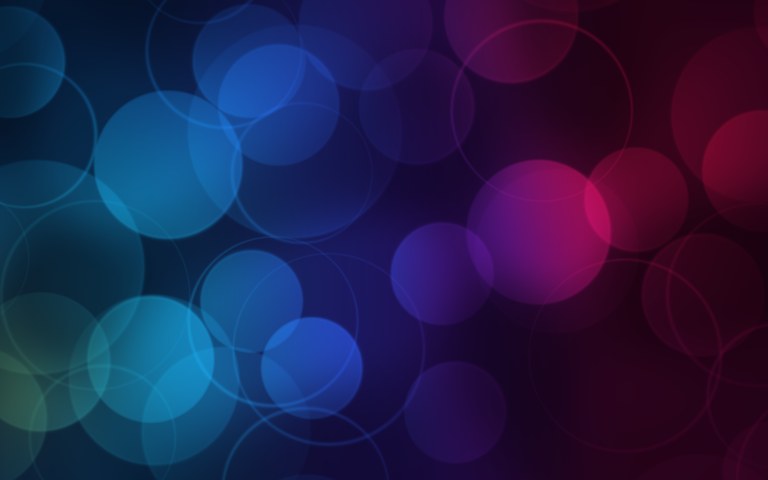
Write a Shadertoy shader that draws this background.

```glsl
// Overlapping translucent bokeh discs and thin rings over a dark gradient.
// Discs come from jittered cellular grids; a tint field running from teal to
// red colours their light, and layered sines cast soft shadows across them.

vec4 hash4(vec2 cellId) {
    vec4 h = fract(cellId.xyxy * vec4(0.1031, 0.1030, 0.0973, 0.1099));
    h += dot(h, h.wzxy + 33.33);
    return fract((h.xxyz + h.yzzw) * h.zywx);
}

// Soft round falloff: 1 at the centre, fading over size
float glow(vec2 p, vec2 centre, vec2 size) {
    vec2 q = (p - centre) / size;
    return exp(-dot(q, q));
}

// Smooth drifting shadows, 0 to 1
float clouds(vec2 p) {
    float s = sin(5.1 * p.x - 7.3 * p.y + 1.2 * sin(4.3 * p.y + 1.0));
    s += 0.7 * sin(9.2 * p.x + 6.1 * p.y + 1.5 * sin(5.7 * p.x));
    return smoothstep(-1.3, 1.2, s);
}

// Bright hue of the light at a place
vec3 tintAt(vec2 p) {
    float x = p.x + 0.08 * (p.y - 0.5);
    vec3 tint = mix(vec3(0.05, 0.60, 0.72), vec3(0.10, 0.38, 0.82), smoothstep(0.38, 0.75, x));
    tint = mix(tint, vec3(0.42, 0.12, 0.66), smoothstep(0.72, 0.98, x));
    tint = mix(tint, vec3(0.78, 0.07, 0.48), smoothstep(0.98, 1.25, x));
    tint = mix(tint, vec3(0.72, 0.05, 0.20), smoothstep(1.5, 2.1, p.x + p.y));
    tint = mix(tint, vec3(0.08, 0.40, 0.78), glow(p, vec2(0.45, 1.0), vec2(0.35, 0.3)));
    return mix(tint, vec3(0.32, 0.52, 0.24), glow(p, vec2(0.0, 0.18), vec2(0.2, 0.28)));
}

// Unlit backdrop from navy through violet to wine
vec3 backdrop(vec2 p) {
    vec3 col = mix(vec3(0.02, 0.07, 0.17), vec3(0.09, 0.03, 0.24), smoothstep(0.2, 0.8, p.x));
    return mix(col, vec3(0.12, 0.007, 0.08), smoothstep(0.8, 1.35, p.x));
}

// Where the light gathers
float exposure(vec2 p) {
    float left = glow(p, vec2(0.42, 0.42), vec2(0.55, 0.62));
    float right = 0.8 * glow(p, vec2(1.2, 0.68), vec2(0.36, 0.42));
    return 0.1 + max(left, right);
}

// Scattered circles: x is the filled light, y is the outline light
vec2 circles(vec2 p, float cell, vec2 radii, float density, float seed) {
    vec2 home = floor(p / cell);
    vec2 light = vec2(0.0);
    for (int j = -1; j <= 1; j++) {
        for (int i = -1; i <= 1; i++) {
            vec2 id = home + vec2(i, j);
            vec4 h = hash4(id + seed);
            float radius = mix(radii.x, radii.y, h.z);
            vec2 q = p - (id + h.xy) * cell;
            float edge = length(q) - radius;
            float strength = step(h.w, density) * mix(0.4, 1.0, fract(h.w * 17.0));
            // One side of each circle is brighter than the other
            float angle = 6.2832 * fract(h.z * 11.0);
            float side = 0.5 + 0.5 * dot(q / radius, vec2(cos(angle), sin(angle)));
            float fill = 1.0 - smoothstep(-0.004, 0.003, edge);
            float width = mix(0.0018, 0.0042, clamp(side, 0.0, 1.0));
            float line = exp(-edge * edge / (width * width));
            light += strength * vec2(fill * mix(0.6, 1.0, side), line * mix(0.35, 1.0, side));
        }
    }
    return light;
}

void mainImage(out vec4 fragColor, in vec2 fragCoord) {
    vec2 p = fragCoord / iResolution.y;
    float shade = clouds(p);
    float power = exposure(p);

    // Three scattered layers
    vec2 large = circles(p, 0.40, vec2(0.16, 0.23), 0.55, 3.0);
    vec2 small = circles(p, 0.27, vec2(0.10, 0.155), 0.55, 19.0);
    vec2 rings = circles(p, 0.34, vec2(0.12, 0.20), 0.60, 41.0);

    // Haze and filled discs dim in the shadows; outlines stay crisp
    float body = 0.16 + 0.30 * large.x + 0.62 * small.x;
    float outline = 0.07 * large.y + 0.16 * small.y + 0.38 * rings.y;
    float light = power * (body * mix(0.4, 1.05, shade) + outline);
    light = 1.15 * (1.0 - exp(-1.15 * light));

    vec3 col = backdrop(p) * mix(0.75, 1.0, shade) + tintAt(p) * light;
    fragColor = vec4(clamp(col, 0.0, 1.0), 1.0);
}
```
